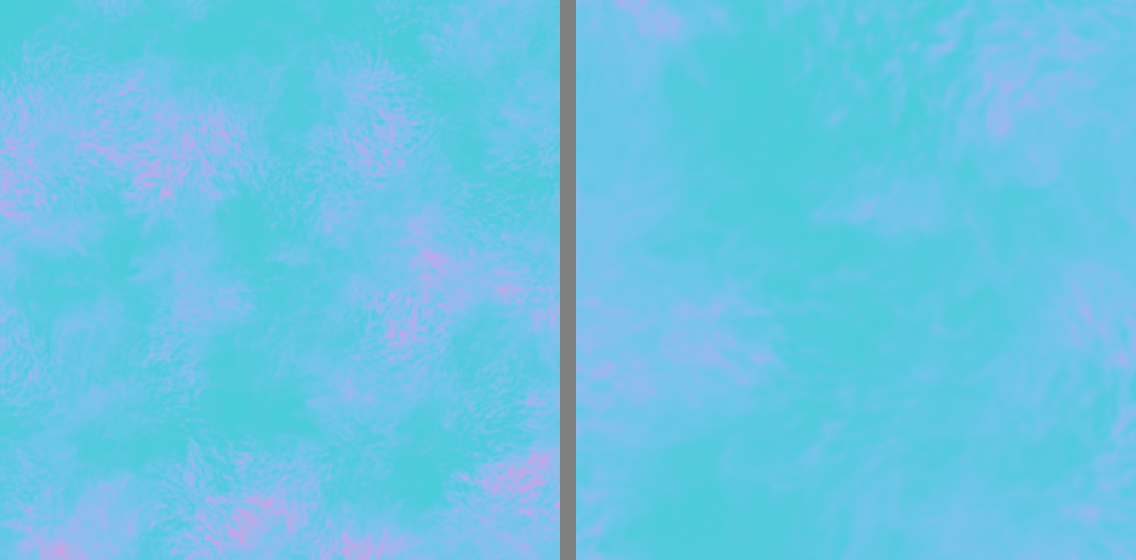
Left, the full canvas; right, a detail of the centre.
Give the GLSL for this texture map, as a WebGL 2 fragment shader.

```glsl
#version 300 es
precision highp float;
// Soft mottled paint: teal and sky-blue clouds with lilac patches and short brush grain.

uniform vec2 u_resolution;
out vec4 fragColor;

// Colour ramp, from deep teal to pink
const int RAMP_SIZE = 8;
const vec3 RAMP[RAMP_SIZE] = vec3[RAMP_SIZE](
    vec3(0.29, 0.80, 0.85),
    vec3(0.33, 0.79, 0.87),
    vec3(0.40, 0.78, 0.90),
    vec3(0.46, 0.77, 0.92),
    vec3(0.53, 0.75, 0.93),
    vec3(0.61, 0.72, 0.93),
    vec3(0.69, 0.69, 0.92),
    vec3(0.77, 0.65, 0.90));
const float RAMP_MID = 2.32;     // ramp position of the average tone
const float RAMP_SPREAD = 1.29;  // ramp steps per unit of tone
const float RAMP_SKEW = 0.11;    // stretches the rare pink end

// Clouds
const float CLOUD_FREQ = 4.3;
const float CLOUD_AMP = 0.66;
const float CLOUD_GAIN = 0.65;
const int CLOUD_OCTAVES = 5;

// Brush grain
const float FLOW_FREQ = 4.5;     // how quickly the stroke direction changes
const float FLOW_BASE = 0.5;     // mean stroke angle in radians
const float FLOW_SWING = 0.8;
const float COARSE_FREQ = 46.0;
const float MEDIUM_FREQ = 98.0;
const float FINE_FREQ = 185.0;
const float STROKE_STEP = 0.38;  // sample spacing, in noise cells
const float FEATHER = 0.008;     // how far strokes drag the cloud edges
const float ROUGH_FREQ = 5.5;
const float GRAIN_MIN = 0.15;
const float GRAIN_MAX = 0.80;

const float TAU = 6.28319;
const float UNIT_VARIANCE = 4.6; // scales gradient noise to unit deviation
const mat2 OCTAVE_TURN = mat2(0.8, 0.6, -0.6, 0.8);

// Random unit gradient at a lattice point
vec2 latticeGradient(vec2 cell) {
    uvec2 q = uvec2(ivec2(cell)) * uvec2(1597334677u, 3812015801u);
    uint h = q.x ^ q.y;
    h = (h ^ (h >> 15)) * 2246822519u;
    h ^= h >> 13;
    float angle = TAU * float(h & 65535u) / 65536.0;
    return vec2(cos(angle), sin(angle));
}

// Gradient noise with quintic fade
float noise(vec2 p) {
    vec2 cell = floor(p);
    vec2 f = p - cell;
    vec2 fade = f * f * f * (f * (f * 6.0 - 15.0) + 10.0);
    vec2 e = vec2(1.0, 0.0);
    float a = dot(latticeGradient(cell), f);
    float b = dot(latticeGradient(cell + e.xy), f - e.xy);
    float c = dot(latticeGradient(cell + e.yx), f - e.yx);
    float d = dot(latticeGradient(cell + e.xx), f - e.xx);
    return UNIT_VARIANCE * mix(mix(a, b, fade.x), mix(c, d, fade.x), fade.y);
}

// Layered noise for the patches and their mottling
float clouds(vec2 p) {
    float sum = 0.0;
    float amp = CLOUD_AMP;
    p *= CLOUD_FREQ;
    for (int i = 0; i < CLOUD_OCTAVES; i++) {
        sum += amp * noise(p);
        p = OCTAVE_TURN * p * 2.1 + 17.3;
        amp *= CLOUD_GAIN;
    }
    return sum;
}

// Noise smeared a little along the flow direction into short dabs
float strokes(vec2 p, vec2 flow, float freq) {
    float sum = 0.0;
    for (int i = -1; i <= 1; i++) {
        sum += noise(p * freq + flow * STROKE_STEP * float(i));
    }
    return sum * 0.42;
}

vec3 rampColour(float position) {
    float x = clamp(position, 0.0, float(RAMP_SIZE) - 1.001);
    int i = int(x);
    return mix(RAMP[i], RAMP[i + 1], x - float(i));
}

void main() {
    vec2 p = gl_FragCoord.xy / min(u_resolution.x, u_resolution.y);

    // Local stroke direction
    float angle = FLOW_BASE + FLOW_SWING * noise(p * FLOW_FREQ + 41.7);
    vec2 flow = vec2(cos(angle), sin(angle));

    // Cloud patches with feathered edges
    float coarse = strokes(p + 3.1, flow, COARSE_FREQ);
    float tone = clouds(p + flow * coarse * FEATHER + 5.2);

    // Grain: strong in lighter, rough areas and faint in smooth teal ones
    float grain = 0.3 * coarse
                + 0.65 * strokes(p, flow, MEDIUM_FREQ)
                + 0.4 * strokes(p + 7.9, flow, FINE_FREQ);
    float roughness = smoothstep(-1.0, 1.8, noise(p * ROUGH_FREQ + 23.6) + 0.5 * tone);
    tone += grain * mix(GRAIN_MIN, GRAIN_MAX, roughness);

    float position = RAMP_MID + RAMP_SPREAD * tone + RAMP_SKEW * tone * tone;
    fragColor = vec4(rampColour(position), 1.0);
}
```
